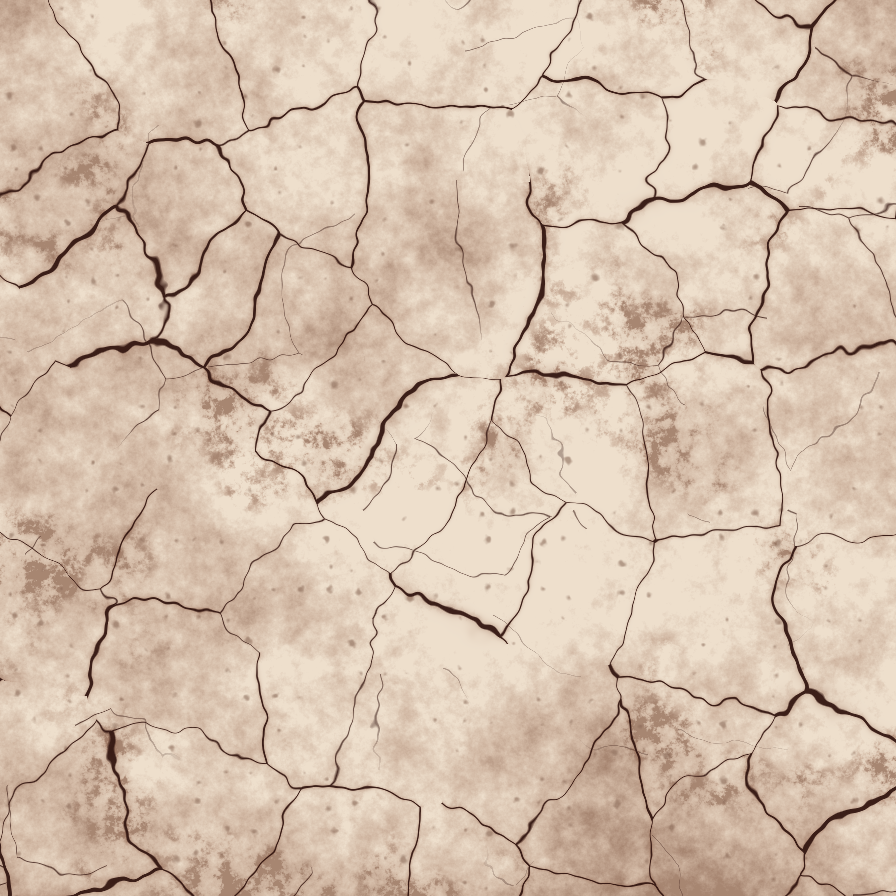
This texture is drawn by a Shadertoy shader. Its source:

```glsl
// Dry, cracked clay: warped Voronoi borders form the cracks, each border with
// its own width, over a ground mottled by layered value noise. The ground
// darkens towards the rim and carries stains, grain and small pits.

#define PALE vec3(0.90, 0.83, 0.755)
#define TAN vec3(0.82, 0.72, 0.64)
#define SHADE vec3(0.71, 0.59, 0.51)
#define UMBER vec3(0.51, 0.38, 0.31)
#define RUST vec3(0.47, 0.25, 0.16)
#define INK vec3(0.19, 0.08, 0.06)
#define PLATES 6.6        // large plates across the canvas
#define CRACK_WIDTH 0.0026 // half width of the widest crack
#define MOTTLE 4.6        // contrast of the soft blotches
#define GRAIN 2.6         // contrast of the fine grain
#define PITS 34.0         // pit grid cells across the canvas

float hash1(vec2 p) {
    vec3 q = fract(p.xyx * vec3(0.1031, 0.1030, 0.0973));
    q += dot(q, q.yzx + 33.33);
    return fract((q.x + q.y) * q.z);
}

vec2 hash2(vec2 p) {
    return vec2(hash1(p), hash1(p + 71.7));
}

float noise(vec2 p) {
    vec2 i = floor(p), f = fract(p);
    f = f * f * (3.0 - 2.0 * f);
    return mix(mix(hash1(i), hash1(i + vec2(1, 0)), f.x),
               mix(hash1(i + vec2(0, 1)), hash1(i + vec2(1, 1)), f.x), f.y);
}

float fbm(vec2 p, float gain) {
    float sum = 0.0, total = 0.0, amp = 1.0;
    for (int i = 0; i < 5; i++) {
        sum += amp * noise(p);
        total += amp;
        amp *= gain;
        p = mat2(1.6, 1.2, -1.2, 1.6) * p + 13.7;
    }
    return sum / total;
}

vec2 warp(vec2 p) {
    return vec2(noise(p), noise(p + 47.3)) - 0.5;
}

// Point of a Voronoi cell, kept off the cell rim
vec2 site(vec2 id) {
    return id + 0.06 + 0.88 * hash2(id);
}

// x: coverage of the open crack, y: soft stain along it
vec2 cracks(vec2 uv, float cells, float drop, float halfWidth, float swell, float px) {
    vec2 p = uv * cells, home = floor(p), nearId = home, toNear = vec2(9.0);
    for (int y = -1; y <= 1; y++)
    for (int x = -1; x <= 1; x++) {
        vec2 id = home + vec2(x, y), r = site(id) - p;
        if (dot(r, r) < dot(toNear, toNear)) { toNear = r; nearId = id; }
    }
    vec2 result = vec2(0.0);
    for (int y = -2; y <= 2; y++)
    for (int x = -2; x <= 2; x++) {
        if (x == 0 && y == 0) continue;
        vec2 id = nearId + vec2(x, y), r = site(id) - p;
        float d = dot(0.5 * (toNear + r), normalize(r - toNear)) / cells;
        float h = hash1(nearId + id + 5.3);
        float strength = max(h - drop, 0.0) / (1.0 - drop);
        float w = halfWidth * swell * mix(0.25, 1.0, strength * strength) * step(drop, h);
        float cover = (min(d + 0.5 * px, w) - max(d - 0.5 * px, -w)) / px;
        float stain = exp(-d / (1.3 * w + 0.0004)) * smoothstep(0.0, 0.001, w);
        result = max(result, vec2(clamp(cover, 0.0, 1.0), stain));
    }
    return result;
}

// Small irregular hollows scattered on a grid
float pits(vec2 uv, float px) {
    vec2 p = uv * PITS, id = floor(p);
    vec2 offset = fract(p) - 0.3 - 0.4 * hash2(id + 9.0);
    float radius = mix(0.03, 0.13, pow(hash1(id + 31.0), 3.0));
    float d = length(offset) + 0.12 * (noise(uv * 260.0) - 0.5) - radius;
    float soft = 0.05 + px * PITS;
    return (1.0 - smoothstep(-soft, soft, d)) * step(0.72, hash1(id + 53.0));
}

void mainImage(out vec4 fragColor, in vec2 fragCoord) {
    float px = 1.0 / iResolution.y;
    vec2 uv = fragCoord * px;
    vec2 centred = uv - 0.5 * iResolution.xy * px;

    // Ground tone: 0 is pale, 1 tan, 2 shaded
    float blotch = fbm(uv * 6.0 + 3.1, 0.62);
    float grain = fbm(uv * 55.0 + 21.0, 0.75);
    float stain = smoothstep(0.56, 0.78, fbm(uv * 8.0 + 60.0, 0.55));
    float tone = 0.02 + 2.5 * dot(centred, centred) - 0.6 * centred.y;
    tone += MOTTLE * (blotch - 0.5) + GRAIN * (grain - 0.5);
    tone += stain * (0.5 + 2.2 * smoothstep(0.45, 0.7, grain));
    tone = clamp(tone, -0.4, 2.5);
    vec3 color = tone < 1.0 ? mix(PALE, TAN, tone) : mix(TAN, SHADE, tone - 1.0);
    color = mix(color, UMBER, 0.55 * pits(uv, px));

    // Jagged paths: broad bends plus finer kinks
    vec2 bent = uv + 0.045 * warp(uv * 9.0) + 0.016 * warp(uv * 30.0 + 8.0)
              + 0.006 * warp(uv * 85.0 + 4.0);
    float swell = mix(0.45, 1.35, noise(uv * 11.0 + 80.0));
    float fade = smoothstep(0.3, 0.6, noise(uv * 7.0 + 33.0));
    vec2 wide = cracks(bent + 2.0, PLATES, 0.12, CRACK_WIDTH, swell, px);
    vec2 fine = cracks(bent + 7.0, PLATES * 1.25, 0.62, 0.35 * CRACK_WIDTH, fade, px);
    vec2 crack = max(wide, fine * vec2(0.8, 0.6));

    color = mix(color, RUST, 0.5 * crack.y);
    color = mix(color, INK, 0.92 * crack.x);
    fragColor = vec4(color, 1.0);
}
```
